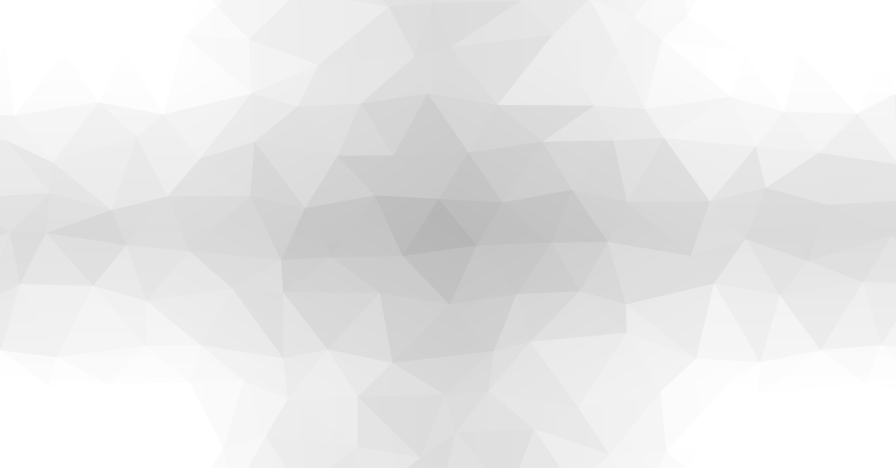
Write a WebGL 2 fragment shader that draws this background.

```glsl
#version 300 es
precision highp float;
// Low-poly mesh of pale grey facets, darkest where two soft bands cross.

#define CELL vec2(0.145, 0.105)     // mesh spacing, in canvas heights
#define ANCHOR vec2(-0.02, 0.075)   // mesh point above the dark centre
#define CENTRE vec2(0.0, 0.0075)    // crossing of the bands
#define BAND_REACH vec2(0.57, 0.325) // half widths: upright, level
#define BAND_DEPTH vec2(0.142, 0.142) // darkening: upright, level
#define JITTER 0.68
#define FACET_CONTRAST 0.032
#define FACET_SLOPE 0.2             // shading left inside each facet

uniform vec2 u_resolution;
out vec4 fragColor;

vec2 hash2(vec2 p) {
    vec2 q = vec2(dot(p, vec2(127.1, 311.7)), dot(p, vec2(269.5, 183.3)));
    return fract(sin(q) * 43758.55);
}

// Sum of two linear ramps that fade away from the centre lines.
float bandShade(vec2 p) {
    vec2 ramp = max(1.0 - abs(p - CENTRE) / BAND_REACH, 0.0);
    return dot(ramp, BAND_DEPTH);
}

// Mesh point: staggered rows, jittered more away from the anchor.
vec2 meshPoint(vec2 id) {
    float stagger = 0.5 * mod(id.y, 2.0);
    float spread = JITTER * min(1.0, 0.35 * length(id));
    vec2 offset = (hash2(id) - 0.5) * spread;
    return ANCHOR + (id + vec2(stagger, 0.0) + offset) * CELL;
}

float cross2(vec2 a, vec2 b) {
    return a.x * b.y - a.y * b.x;
}

// Signed distance to the line a-b, positive on its left.
float edgeDistance(vec2 p, vec2 a, vec2 b) {
    return cross2(normalize(b - a), p - a);
}

// Adds one facet as (shade * coverage, coverage).
void addFacet(inout vec2 total, vec2 p, vec2 a, vec2 b, vec2 c, float pixel) {
    float side = sign(cross2(b - a, c - a));
    float inside = min(min(side * edgeDistance(p, a, b),
                           side * edgeDistance(p, b, c)),
                       side * edgeDistance(p, c, a));
    float coverage = clamp(0.5 + inside / pixel, 0.0, 1.0);
    vec2 middle = (a + b + c) / 3.0;
    float shade = bandShade(mix(middle, p, FACET_SLOPE));
    float tint = (hash2(floor(middle * 900.0)).x - 0.5) * FACET_CONTRAST;
    shade += tint * smoothstep(0.0, 0.09, shade);
    total += vec2(shade, 1.0) * coverage;
}

void main() {
    vec2 p = (gl_FragCoord.xy - 0.5 * u_resolution) / u_resolution.y;
    float pixel = 1.0 / u_resolution.y;
    vec2 home = floor((p - ANCHOR) / CELL);
    vec2 total = vec2(bandShade(p), 1.0) * 0.0001;

    // Split each nearby quad along its shorter diagonal.
    for (int j = -1; j <= 1; j++) {
        for (int i = -2; i <= 1; i++) {
            vec2 id = home + vec2(i, j);
            vec2 a = meshPoint(id);
            vec2 b = meshPoint(id + vec2(1.0, 0.0));
            vec2 c = meshPoint(id + vec2(1.0, 1.0));
            vec2 d = meshPoint(id + vec2(0.0, 1.0));
            if (distance(a, c) < distance(b, d)) {
                addFacet(total, p, a, b, c, pixel);
                addFacet(total, p, a, c, d, pixel);
            } else {
                addFacet(total, p, a, b, d, pixel);
                addFacet(total, p, b, c, d, pixel);
            }
        }
    }

    float grey = 1.0 - total.x / total.y;
    fragColor = vec4(vec3(grey), 1.0);
}
```
